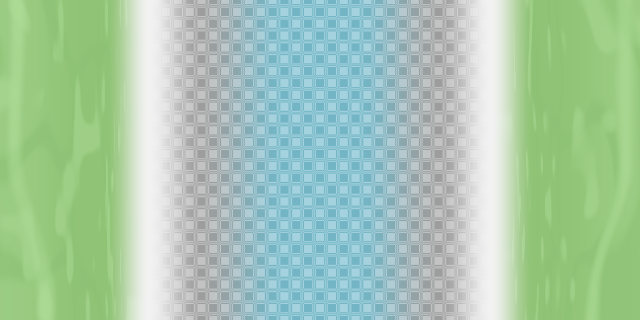
This background is drawn by a WebGL 1 fragment shader. Its source:

```glsl
precision highp float;
// A soft vertical band of blue and grey checks, fading through white
// into rippled green sides. The checks are the product of two inset stripe
// waves; the ripples are warped value noise, compressed towards the band.

uniform vec2 u_resolution;

float hash(vec2 p) {
  vec3 q = fract(vec3(p.xyx) * 0.1031);
  q += dot(q, q.yzx + 33.33);
  return fract((q.x + q.y) * q.z);
}

float noise(vec2 p) {
  vec2 cell = floor(p);
  vec2 f = fract(p);
  f = f * f * (3.0 - 2.0 * f);
  return mix(mix(hash(cell), hash(cell + vec2(1.0, 0.0)), f.x),
             mix(hash(cell + vec2(0.0, 1.0)), hash(cell + 1.0), f.x), f.y);
}

// Alternating -1 and 1 stripes, with a thin inverted line inside each edge.
float stripes(float x, float pixel) {
  float parity = 1.0 - 2.0 * mod(floor(x), 2.0);
  float edge = 0.5 - abs(fract(x) - 0.5);
  float outer = clamp(2.0 * (edge - 0.06) / pixel, -1.0, 1.0);
  float inner = clamp(2.0 * (edge - 0.15) / pixel, -1.0, 1.0);
  return parity * clamp(2.0 * edge / pixel, 0.0, 1.0) * outer * inner;
}

// Checked band: blue at the centre, grey further out, white at its rim.
vec3 checkedBand(vec2 p, float away) {
  vec2 grid = p * 27.0 + vec2(0.5, 0.0);
  float pixel = 27.0 / u_resolution.y;
  float check = stripes(grid.x, pixel) * stripes(grid.y, pixel);
  float grey = smoothstep(0.11, 0.38, away);
  vec3 dark = mix(vec3(0.45, 0.71, 0.77), vec3(0.615), grey);
  vec3 light = mix(vec3(0.645, 0.825, 0.875), vec3(0.765), grey);
  vec3 color = mix(dark, light, 0.5 - 0.5 * check);
  return mix(color, vec3(0.95), smoothstep(0.37, 0.54, away));
}

// Green sides: long ripples that grow finer away from the outer edge.
vec3 rippledSide(vec2 p, float away) {
  float depth = 1.0 - away;
  float squeeze = 2.0 / max(0.5 - depth, 0.1);
  vec2 q = vec2(squeeze, p.y * 4.0) + (p.x > 0.0 ? vec2(37.0, 19.0) : vec2(5.0));
  q.x += 1.3 * noise(q * vec2(0.4, 0.8));
  float broad = noise(q * vec2(0.8, 0.7));
  float fine = noise(q * vec2(1.3, 1.9) + 11.0);
  vec3 color = mix(vec3(0.61, 0.80, 0.515), vec3(0.565, 0.765, 0.46),
                   smoothstep(0.0, 0.28, depth));

  // Dark contours and pale flecks
  float contour = 1.0 - smoothstep(0.03, 0.11, abs(broad - 0.5));
  color = mix(color, vec3(0.55, 0.755, 0.455), 0.65 * contour);
  float fleck = smoothstep(0.67, 0.86, fine);
  color = mix(color, vec3(0.66, 0.845, 0.57), 0.6 * fleck);

  // Winding highlight near the outer edge
  float path = 0.045 + 0.1 * (1.0 - smoothstep(-0.42, 0.0, p.y))
             + 0.03 * (noise(q * 0.9) - 0.5);
  float glow = 1.0 - smoothstep(0.005, 0.035, abs(depth - path));
  return mix(color, vec3(0.68, 0.865, 0.59), glow * (0.3 + 0.5 * broad));
}

void main() {
  vec2 p = (gl_FragCoord.xy - 0.5 * u_resolution) / u_resolution.y;
  float away = abs(p.x);
  vec3 color = mix(checkedBand(p, away), rippledSide(p, away),
                   smoothstep(0.53, 0.67, away));
  gl_FragColor = vec4(color, 1.0);
}
```
